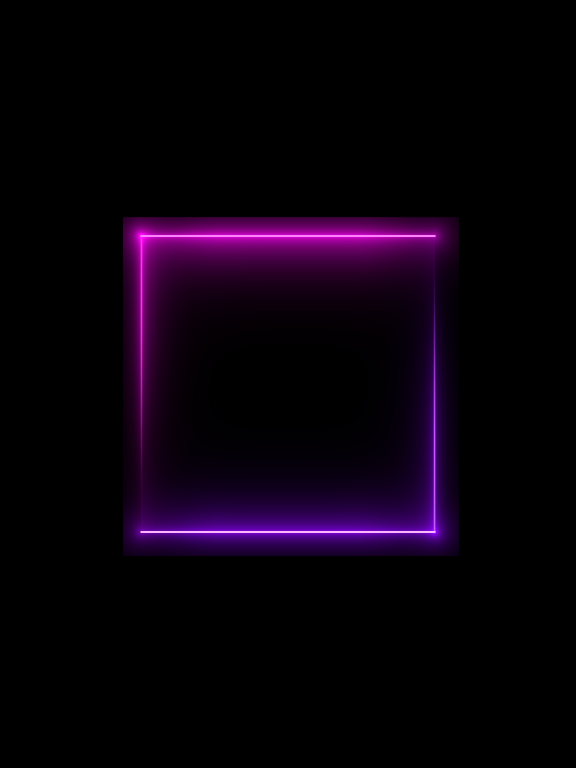
Reproduce this background procedurally as a WebGL 1 fragment shader.

```glsl
precision highp float;

uniform vec2 u_resolution;

const vec3 MAGENTA = vec3(0.88, 0.02, 0.85);
const vec3 VIOLET = vec3(0.52, 0.02, 0.92);
const vec3 PINK_CORE = vec3(1.0, 0.52, 1.0);
const vec3 PALE_CORE = vec3(1.0, 0.72, 1.0);
const vec3 ROSE_CORE = vec3(1.0, 0.22, 0.92);
const vec3 LILAC_CORE = vec3(0.78, 0.36, 1.0);

float boxDistance(vec2 p, vec2 halfSize) {
  vec2 q = abs(p) - halfSize;
  return length(max(q, 0.0)) + min(max(q.x, q.y), 0.0);
}

// x: distance to the segment, y: position along it from 0 to 1
vec2 segmentField(vec2 p, vec2 a, vec2 b) {
  vec2 axis = b - a;
  float along = clamp(dot(p - a, axis) / dot(axis, axis), 0.0, 1.0);
  return vec2(length(p - a - axis * along), along);
}

// Wide bloom and narrow halo around a tube
vec3 neonGlow(float dist, float reach, float bloom, float halo, vec3 tint) {
  return tint * (bloom * exp(-dist / reach) + halo * exp(-dist / 0.005));
}

float tubeMask(float dist, float halfWidth, float pixel) {
  return 1.0 - smoothstep(halfWidth - pixel * 0.5, halfWidth + pixel * 0.5, dist);
}

// Dims a long edge slightly toward both ends
float endFalloff(float along) {
  return mix(0.62, 1.0, smoothstep(0.0, 0.28, along) * smoothstep(0.0, 0.28, 1.0 - along));
}

void main() {
  float pixel = 1.0 / u_resolution.y;
  vec2 p = (gl_FragCoord.xy - 0.5 * u_resolution) * pixel;

  // Frame corners and the four edges
  vec2 halfFrame = vec2(0.1908, 0.1927);
  vec2 topLeft = vec2(-halfFrame.x, halfFrame.y);
  vec2 bottomRight = -topLeft;
  vec2 top = segmentField(p, topLeft, halfFrame);
  vec2 bottom = segmentField(p, -halfFrame, bottomRight);
  vec2 left = segmentField(p, -halfFrame, topLeft);
  vec2 right = segmentField(p, halfFrame, bottomRight);

  // Light spreads less on the outer side
  float spread = boxDistance(p, halfFrame) > 0.0 ? 0.68 : 1.0;
  float leftFade = smoothstep(0.08, 0.85, left.y);
  float rightFade = smoothstep(0.06, 0.75, right.y);

  // Bloom of each edge
  vec3 color = neonGlow(top.x, 0.034 * spread, 0.78 * endFalloff(top.y), 0.26, MAGENTA);
  color += neonGlow(bottom.x, 0.033 * spread, 0.72 * endFalloff(bottom.y), 0.26, VIOLET);
  color += neonGlow(left.x, 0.025 * spread, mix(0.14, 0.44, leftFade), 0.3 * leftFade, MAGENTA);
  color += neonGlow(right.x, 0.025 * spread, mix(0.1, 0.36, rightFade), 0.3 * rightFade, VIOLET);

  // Bright tube cores
  color = mix(color, ROSE_CORE, tubeMask(left.x, 0.0011, pixel) * leftFade);
  color = mix(color, LILAC_CORE, tubeMask(right.x, 0.0011, pixel) * rightFade);
  color = mix(color, PINK_CORE, tubeMask(top.x, 0.0014, pixel));
  color = mix(color, PALE_CORE, tubeMask(bottom.x, 0.0014, pixel));

  // Panel clips the light, leaving a black surround
  float panel = boxDistance(p - vec2(0.0039, -0.0033), vec2(0.2188, 0.2207));
  color = max(color - 0.006, 0.0) * tubeMask(panel, 0.0, pixel * 1.5);
  gl_FragColor = vec4(min(color, 1.0), 1.0);
}
```
